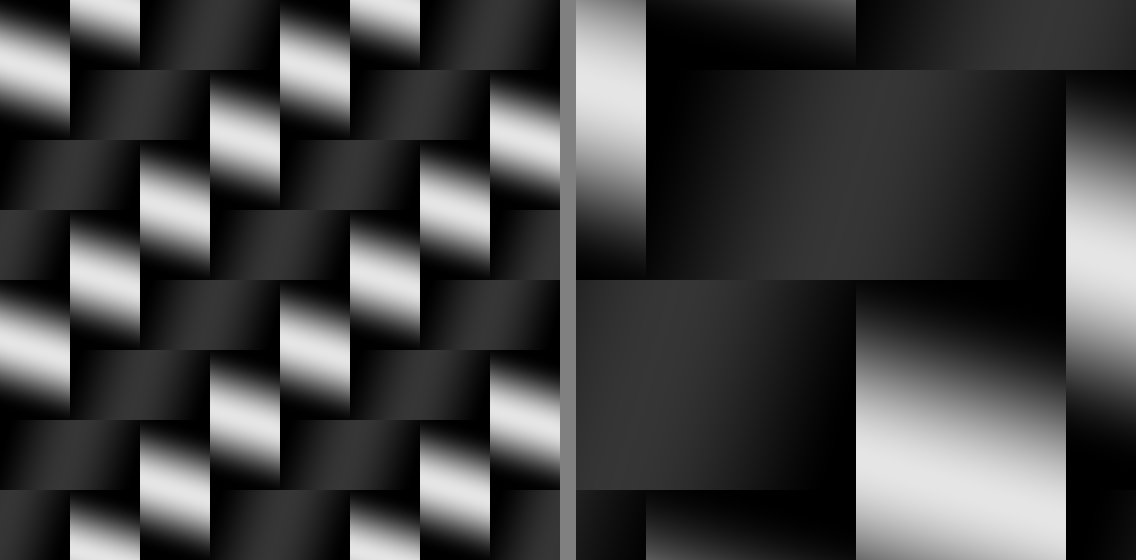
Left, the full canvas; right, a detail of the centre.
Write a WebGL 1 fragment shader that draws this pattern.

```glsl
precision highp float;
// Twill weave of dark horizontal and pale vertical strands with slanted sheen.
uniform vec2 u_resolution;

#define CELLS 8.0          // cells per side, a multiple of the twill period
#define PERIOD 4.0         // two cells of weft, then two of warp
#define SLANT 0.15         // sheen shift across a strand, in strand lengths
#define WEFT_LEVEL 0.21
#define WARP_LEVEL 0.90
#define WEFT_FALLOFF 1.4
#define WARP_FALLOFF 2.4
#define SAMPLES 3          // edge smoothing samples per axis

const float PI = 3.14159265;

// Highlight peaking mid-strand; both coordinates run from 0 to 1.
float sheen(float along, float across, float falloff) {
  float d = along - 0.5 + SLANT * (across - 0.5);
  return pow(max(cos(PI * d), 0.0), falloff);
}

// Brightness of the weave at a point given in cells.
float weave(vec2 p) {
  vec2 cell = floor(p);
  vec2 f = p - cell;
  float phase = floor(mod(cell.x - cell.y + 1.5, PERIOD));

  // Weft: phases 0 and 1 are the left and right halves of a strand.
  if (phase < 2.0) {
    return WEFT_LEVEL * sheen(0.5 * (phase + f.x), 1.0 - f.y, WEFT_FALLOFF);
  }
  // Warp: phases 2 and 3 are the upper and lower halves.
  return WARP_LEVEL * sheen(0.5 * (3.0 - phase + f.y), f.x, WARP_FALLOFF);
}

void main() {
  // Average samples inside the pixel to smooth strand edges.
  float sum = 0.0;
  for (int j = 0; j < SAMPLES; j++) {
    for (int i = 0; i < SAMPLES; i++) {
      vec2 offset = (vec2(float(i), float(j)) + 0.5) / float(SAMPLES) - 0.5;
      sum += weave((gl_FragCoord.xy + offset) / u_resolution * CELLS);
    }
  }
  gl_FragColor = vec4(vec3(sum / float(SAMPLES * SAMPLES)), 1.0);
}
```
